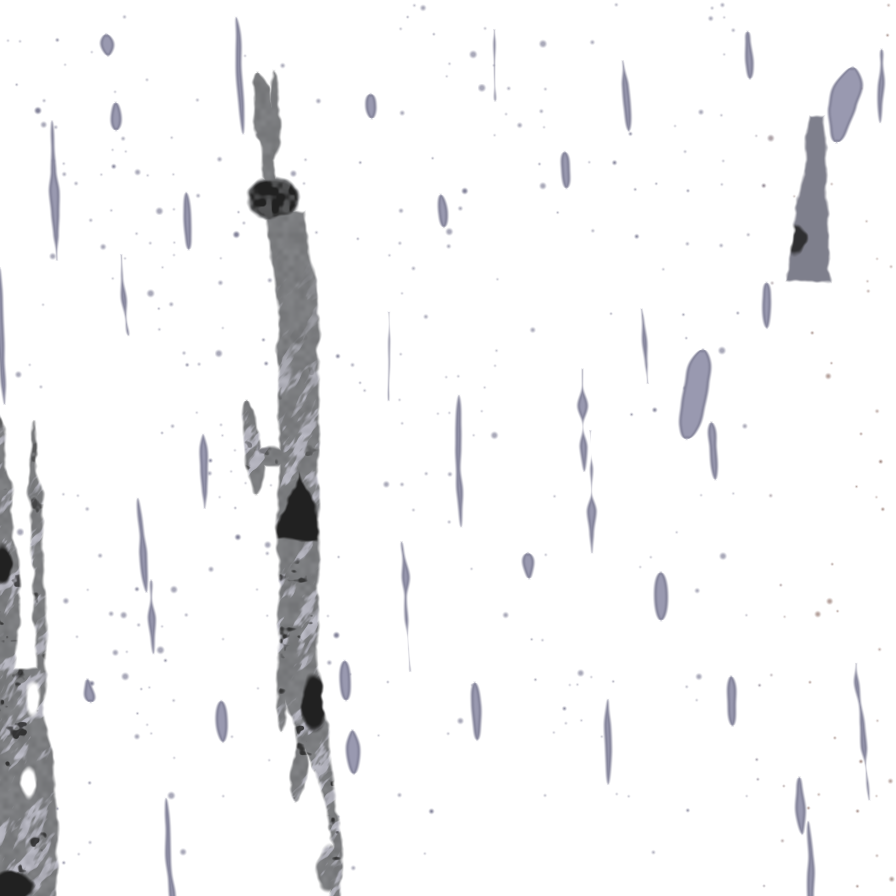
Write a Shadertoy shader that draws this texture.

```glsl
// Polished metal section: grey vertical stringers, lavender spindle flakes and
// tiny specks on white. Shapes are noisy distance functions joined with min();
// the flakes are scattered in a loop and the specks on jittered grids.
#define FLAKES 58
#define SOFT 0.0022
#define FLAKE_WIDTH 0.0062
#define WHITE vec3(1.0)
#define LAVENDER vec3(0.60, 0.60, 0.69)
#define FLAKE_RIM vec3(0.51, 0.51, 0.60)
#define GREY vec3(0.48, 0.485, 0.495)
#define PALE vec3(0.70, 0.70, 0.74)
#define DARK vec3(0.13, 0.13, 0.13)
#define BROWN vec3(0.58, 0.47, 0.44)

float hash(vec2 p) { return fract(sin(dot(p, vec2(127.1, 311.7))) * 43758.5453); }

float noise(vec2 p) {
    vec2 i = floor(p), f = fract(p);
    f = f * f * (3.0 - 2.0 * f);
    return mix(mix(hash(i), hash(i + vec2(1, 0)), f.x),
               mix(hash(i + vec2(0, 1)), hash(i + vec2(1, 1)), f.x), f.y);
}

float fbm(vec2 p) {
    return 0.5 * noise(p) + 0.3 * noise(p * 2.1 + 7.0) + 0.2 * noise(p * 4.3 + 19.0);
}

// Upright spindle with half size s; beads > 0 pinches it into a chain
float spindle(vec2 p, vec2 c, vec2 s, float lean, float beads) {
    float y = (p.y - c.y) / s.y;
    float lump = noise(vec2(p.y * 42.0, c.x * 91.0));
    float taper = sqrt(max(1.0 - y * y, 0.0));
    float width = s.x * taper * mix(0.55 + 0.8 * lump, 2.6 * lump - 0.8, beads);
    float bend = lean * (p.y - c.y) + 0.004 * (noise(vec2(p.y * 25.0, c.x * 57.0)) - 0.5);
    return max(abs(p.x - c.x - bend) - width, (abs(y) - 1.0) * s.y);
}

float ellipse(vec2 p, vec2 c, vec2 r) { return (length((p - c) / r) - 1.0) * min(r.x, r.y); }

float cover(float d) {
    float w = max(SOFT, 1.0 / iResolution.y);
    return 1.0 - smoothstep(-w, w, d);
}

// Long central stringer; p.y is measured down from the top
float centralStringer(vec2 p) {
    float x = mix(0.318, 0.333, smoothstep(0.22, 0.36, p.y)) + 0.042 * smoothstep(0.73, 0.94, p.y);
    float w = 0.0225 - 0.017 * smoothstep(0.76, 0.90, p.y);
    float d = max(abs(p.x - x) - w, 0.235 - p.y);
    d = min(d, spindle(p, vec2(0.297, 0.15), vec2(0.012, 0.07), 0.12, 0.0));
    d = min(d, spindle(p, vec2(0.306, 0.13), vec2(0.005, 0.05), 0.0, 0.0));
    d = min(d, spindle(p, vec2(0.340, 0.81), vec2(0.011, 0.085), -0.1, 0.0));
    d = min(d, spindle(p, vec2(0.315, 0.75), vec2(0.007, 0.065), 0.0, 0.0));
    d = min(d, spindle(p, vec2(0.281, 0.50), vec2(0.010, 0.05), 0.1, 0.0));
    d = min(d, ellipse(p, vec2(0.300, 0.51), vec2(0.022, 0.011)));
    d = min(d, ellipse(p, vec2(0.306, 0.222), vec2(0.029, 0.024)));
    return min(d, ellipse(p, vec2(0.368, 0.97), vec2(0.014, 0.025)));
}

// Forked stringer in the lower left corner, with two holes
float cornerStringer(vec2 p) {
    float d = max(p.x - 0.046 - 0.017 * smoothstep(0.74, 0.9, p.y), 0.745 - p.y);
    d = min(d, spindle(p, vec2(0.002, 0.64), vec2(0.018, 0.185), 0.05, 0.0));
    d = min(d, spindle(p, vec2(0.042, 0.63), vec2(0.008, 0.16), 0.03, 0.0));
    d = max(d, -ellipse(p, vec2(0.038, 0.78), vec2(0.007, 0.017)));
    return max(d, -ellipse(p, vec2(0.033, 0.875), vec2(0.009, 0.017)));
}

// Broad wedge at the upper right
float wedge(vec2 p) {
    float k = (p.y - 0.13) / 0.185;
    return max(abs(p.x - mix(0.913, 0.901, k)) - 0.007 - 0.016 * k, (abs(k - 0.5) - 0.5) * 0.185);
}

float scatteredFlakes(vec2 p) {
    float d = spindle(p, vec2(0.942, 0.117), vec2(0.016, 0.042), -0.2, 0.0);
    d = min(d, spindle(p, vec2(0.776, 0.44), vec2(0.015, 0.05), -0.2, 0.0));
    for (int i = 0; i < FLAKES; i++) {
        float n = float(i);
        vec2 c = fract(vec2(0.7549, 0.5698) * n + 0.13);
        bool crowded = abs(c.x - 0.325) < 0.055 || (c.x < 0.085 && c.y > 0.4) || abs(c.x - 0.91) < 0.05 && c.y < 0.36;
        if (crowded || hash(vec2(n, 5.0)) < 0.35 * c.x) continue;
        float thin = step(0.25 + 0.4 * c.x, hash(vec2(n, 1.0)));
        float size = hash(vec2(n, 2.0));
        vec2 s = mix(vec2(FLAKE_WIDTH, 0.012 + 0.022 * size), vec2(0.0036, 0.03 + 0.05 * size), thin);
        float beads = thin * step(0.55, hash(vec2(n, 3.0)));
        d = min(d, spindle(p, c, s, 0.1 * hash(vec2(n, 4.0)), beads));
    }
    return d;
}

// Specks gathered in loose vertical bands
float specks(vec2 p, float cells, float chance) {
    vec2 id = floor(p * cells);
    float band = smoothstep(0.3, 0.8, noise(id * vec2(0.45, 0.12)));
    if (hash(id + cells) > chance * (0.2 + 1.6 * band)) return 1.0;
    vec2 c = 0.3 + 0.4 * vec2(hash(id + 3.1), hash(id + 8.7));
    return length(p - (id + c) / cells) - mix(0.0004, 0.0035, pow(hash(id + 5.3), 3.0));
}

void mainImage(out vec4 fragColor, in vec2 fragCoord) {
    vec2 p = fragCoord / iResolution.xy;
    p.y = 1.0 - p.y;
    vec2 rough = p + 0.009 * (vec2(fbm(p * 38.0), fbm(p * 38.0 + 50.0)) - 0.5);

    // Specks, browner towards the right
    float dots = max(cover(specks(p, 36.0, 0.08)), 0.7 * cover(specks(p, 75.0, 0.05)));
    vec3 dotColor = mix(FLAKE_RIM, BROWN, smoothstep(0.82, 0.9, p.x));
    vec3 color = mix(WHITE, dotColor, dots);

    // Flakes with a darker rim
    float flake = scatteredFlakes(p);
    vec3 flakeColor = mix(LAVENDER, FLAKE_RIM, smoothstep(-0.005, -0.001, flake));
    color = mix(color, flakeColor, cover(flake));

    // Mottled grey of the large bodies, calmer in the wedge
    float wedgeD = wedge(rough);
    float body = min(centralStringer(rough), cornerStringer(rough));
    float mottle = smoothstep(0.52, 0.70, fbm(p * vec2(75.0, 55.0) + p.yx * 30.0));
    vec3 bodyColor = mix(GREY, PALE, mottle * smoothstep(0.25, 0.48, p.y));
    bodyColor *= 0.94 + 0.12 * noise(p * 160.0);

    // Dark pits: a few large ones and random small ones
    float pit = ellipse(rough, vec2(0.306, 0.222), vec2(0.027, 0.021));
    float pitGrain = smoothstep(0.25, 0.65, noise(p * 150.0)) * step(p.y, 0.3);
    float triangle = max(abs(rough.x - 0.335) - 0.45 * (rough.y - 0.53), rough.y - 0.602);
    pit = min(pit, triangle);
    pit = min(pit, ellipse(rough, vec2(0.350, 0.785), vec2(0.013, 0.03)));
    pit = min(pit, ellipse(rough, vec2(0.012, 0.99), vec2(0.026, 0.017)));
    pit = min(pit, ellipse(rough, vec2(0.002, 0.63), vec2(0.011, 0.022)));
    float smallPits = smoothstep(0.66, 0.76, fbm(p * 48.0 + 31.0)) * smoothstep(0.3, 0.7, p.y);
    bodyColor = mix(bodyColor, DARK, max(cover(pit) * (1.0 - 0.55 * pitGrain), 0.8 * smallPits));
    color = mix(color, bodyColor, cover(body));

    float wedgePit = cover(ellipse(rough, vec2(0.888, 0.268), vec2(0.011, 0.016)));
    vec3 wedgeColor = mix(mix(GREY, FLAKE_RIM, 0.5), DARK, 0.85 * wedgePit);
    color = mix(color, wedgeColor, cover(wedgeD));

    fragColor = vec4(color, 1.0);
}
```
